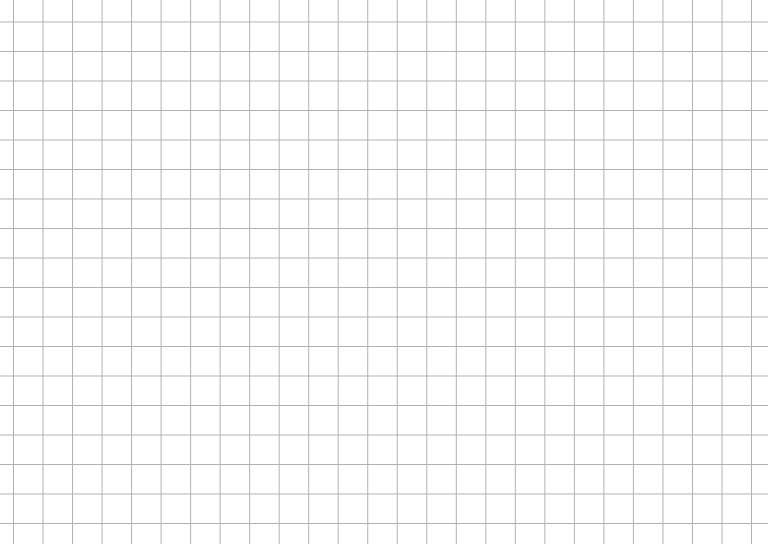
A Shadertoy shader for this pattern:

```glsl
// Plain squared paper: thin grey rules on white, about 26 cells across and 18.4 down.
// Each axis folds to the distance from its nearest rule, and the rule's
// exact overlap with the pixel gives smooth edges at any size.

// Share of a one-pixel box, centred at dist, covered by a rule of the given width.
vec2 ruleCoverage(vec2 dist, float width) {
    vec2 nearEdge = max(dist - 0.5, vec2(-0.5 * width));
    vec2 farEdge = min(dist + 0.5, vec2(0.5 * width));
    return clamp(farEdge - nearEdge, 0.0, 1.0);
}

void mainImage(out vec4 fragColor, in vec2 fragCoord) {
    // Grid coordinates: rules lie on whole numbers
    vec2 cellCount = vec2(26.016, 18.44);
    vec2 cell = fragCoord / iResolution.xy * cellCount - vec2(0.457, 0.695);

    // Distance to the nearest vertical and horizontal rule, in pixels
    vec2 dist = abs(fract(cell + 0.5) - 0.5) / cellCount * iResolution.xy;
    vec2 rule = ruleCoverage(dist, 0.00127 * iResolution.x);

    // Union of both directions, so crossings stay the same grey
    float ink = 1.0 - (1.0 - rule.x) * (1.0 - rule.y);
    vec3 paper = vec3(1.0);
    vec3 ruleGrey = vec3(0.69);
    fragColor = vec4(mix(paper, ruleGrey, ink), 1.0);
}
```
